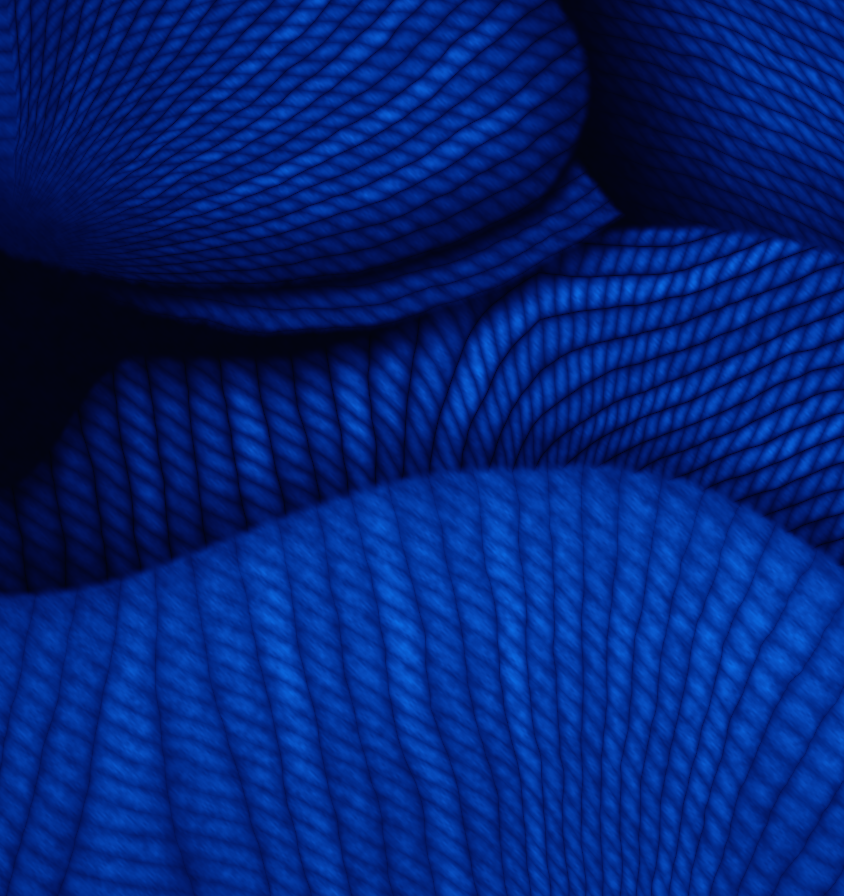
Give the GLSL for this texture, as a WebGL 1 fragment shader.

```glsl
precision highp float;
// Overlapping skeins of twisted blue wool with deep shadows in the folds.
uniform vec2 u_resolution;

#define FRONT_STRANDS 23.0
#define MIDDLE_STRANDS 24.0
#define UPPER_STRANDS 17.0
#define PLY_RATE 36.0
#define EDGE_SOFT 0.007
#define FUZZ 0.13
#define FRONT_LIGHT 0.76
#define MIDDLE_LIGHT 0.64
#define UPPER_LIGHT 0.65

float hash(vec2 p) {
  p = fract(p * vec2(0.1031, 0.1137));
  p += dot(p, p.yx + 33.33);
  return fract((p.x + p.y) * p.x * 7.31);
}

float noise(vec2 p) {
  vec2 i = floor(p), f = fract(p);
  f = f * f * (3.0 - 2.0 * f);
  return mix(mix(hash(i), hash(i + vec2(1.0, 0.0)), f.x),
             mix(hash(i + vec2(0.0, 1.0)), hash(i + 1.0), f.x), f.y);
}

float fbm(vec2 p) {
  float sum = 0.0, amp = 0.5;
  for (int i = 0; i < 4; i++) {
    sum += amp * noise(p);
    p = mat2(1.6, 1.2, -1.2, 1.6) * p + 7.3;
    amp *= 0.5;
  }
  return sum;
}

// Rounded strand across u, with slanted plies along v.
float yarn(float u, float v, float slant) {
  float id = floor(u);
  float c = fract(u) * 2.0 - 1.0;
  float body = sqrt(max(1.0 - c * c, 0.0));
  float ply = sin(3.14159 * fract(v + c * slant + hash(vec2(id + 50.0, 3.0))));
  float tone = 0.85 + 0.3 * hash(vec2(id + 90.0, 11.0));
  return body * (0.5 + 0.5 * ply) * tone;
}

float cover(float d) {
  return smoothstep(-EDGE_SOFT, EDGE_SOFT, d);
}

// Outlines of the folds
float frontTop(float x) {
  float drop = max(x - 0.66, 0.0);
  return 0.335 + 0.143 * smoothstep(0.0, 0.55, x) - 1.45 * drop * drop;
}

float middleTop(float x) {
  float drop = max(x - 0.74, 0.0);
  return 0.45 + 0.15 * smoothstep(0.0, 0.15, x)
       + 0.145 * smoothstep(0.3, 0.72, x) - 0.75 * drop * drop;
}

// Shading of each skein
float backSkein(vec2 p, vec2 w) {
  float u = (w.y + 0.35 * w.x + 0.4 * (w.x - 0.8) * (w.x - 0.8)) * 44.0;
  float light = 0.52 * smoothstep(0.64, 0.88, p.x + 0.25 * (p.y - 0.85));
  light *= 0.6 + 0.4 * smoothstep(0.72, 0.88, p.y);
  return 0.06 + light * (0.4 + 0.75 * yarn(u, w.x * 42.0, 0.5));
}

float middleSkein(vec2 p, vec2 w, float frontDist) {
  float turn = smoothstep(0.35, 0.8, w.x);
  float u = w.x - 0.45 * max(w.x - 0.6, 0.0) - (w.y - 0.57) * mix(-0.15, 1.5, turn);
  float v = mix(w.y, w.x + 0.4 * w.y, turn);
  float light = MIDDLE_LIGHT * mix(0.5, 1.0, smoothstep(0.0, 0.4, p.x));
  light *= 0.6 + 0.4 * smoothstep(0.0, 0.09, frontDist);
  light *= 0.5 + 0.5 * smoothstep(0.0, 0.06, middleTop(p.x) - p.y + 0.12 * smoothstep(0.4, 0.6, p.x));
  return light * (0.24 + 0.9 * yarn(u * MIDDLE_STRANDS, v * PLY_RATE, 0.5));
}

float upperSkein(vec2 p, vec2 w, float edge) {
  vec2 a = w - vec2(0.01, 0.72);
  float lift = a.y + 0.35 * a.x - 0.75 * a.x * a.x;
  float r = length(a);
  float u = atan(lift, max(a.x, 0.001)) * UPPER_STRANDS;
  float strands = mix(0.6, yarn(u, r * 40.0, 0.5), smoothstep(0.03, 0.2, r));
  float light = UPPER_LIGHT * mix(0.68, 1.0, smoothstep(0.0, 0.38, p.x));
  light *= 0.55 + 0.45 * smoothstep(0.0, 0.12, edge);
  return light * (0.36 + 0.72 * strands);
}

float frontSkein(vec2 p, vec2 w, float depth) {
  float lean = 0.2 - 0.45 * smoothstep(0.3, 0.0, w.x) - 0.65 * smoothstep(0.52, 0.88, w.x);
  float u = (w.x - lean * max(depth, 0.0)) * FRONT_STRANDS;
  float strands = mix(0.6, yarn(u, w.y * PLY_RATE, 0.55), 0.55 + 0.35 * smoothstep(0.0, 0.2, depth));
  float light = FRONT_LIGHT * (1.0 - 0.16 * smoothstep(0.1, 0.42, depth));
  light *= 0.86 + 0.14 * smoothstep(0.0, 0.4, p.x);
  light *= 0.82 + 0.18 * smoothstep(-0.01, 0.05, depth);
  return light * (0.5 + 0.55 * strands);
}

void main() {
  vec2 p = gl_FragCoord.xy / u_resolution.y;
  p.x *= 0.9414 * u_resolution.y / u_resolution.x;
  vec2 warp = vec2(fbm(p * 9.0), fbm(p * 9.0 + 31.0)) - 0.47;
  vec2 w = p + 0.022 * warp;
  float fluff = fbm(p * 75.0) - 0.47;
  vec2 e = p + 0.012 * warp + 0.006 * fluff;

  // Signed distances, positive inside each fold
  float front = frontTop(e.x) - e.y;
  float middle = middleTop(e.x) - e.y;
  float a = e.x - 0.01;
  float side = 0.655 - 3.5 * (e.y - 0.9) * (e.y - 0.9) - e.x;
  float upper = min(e.y - 0.72 + 0.35 * a - 0.75 * a * a, side);
  float sag = 0.629 + 0.95 * (e.x - 0.32) * (e.x - 0.32);
  float strip = min(e.y - sag, 0.69 - e.x - 0.8 * max(e.y - 0.76, 0.0));

  // Layers from back to front
  float light = mix(0.07, backSkein(p, w), smoothstep(0.6, 0.68, p.x));
  float under = middleSkein(p, w, -front) * mix(0.35, 1.0, smoothstep(0.0, 0.055, -strip));
  light = mix(light, under, cover(middle));
  float fold = 0.42 * smoothstep(0.05, 0.3, p.x) * smoothstep(0.0, 0.035, -upper);
  fold *= 0.35 + 0.75 * yarn((w.y - sag) * 42.0, w.x * 38.0, 0.5);
  light = mix(light, 0.07 + fold, cover(strip));
  light = mix(light, upperSkein(p, w, upper), cover(upper));
  light = mix(light, frontSkein(p, w, front), cover(front));

  // Fine fibres and the blue tone curve
  float fibres = fluff + 0.5 * (noise(vec2(p.x + p.y, p.y - p.x) * vec2(310.0, 110.0)) - 0.5);
  light = clamp(light * (1.0 + FUZZ * 2.0 * fibres) + 0.015 * fluff, 0.05, 0.9);
  vec3 color = vec3(0.008 + 0.03 * smoothstep(0.55, 0.85, light), 0.012 + 0.52 * light * light, light);
  gl_FragColor = vec4(color, 1.0);
}
```
